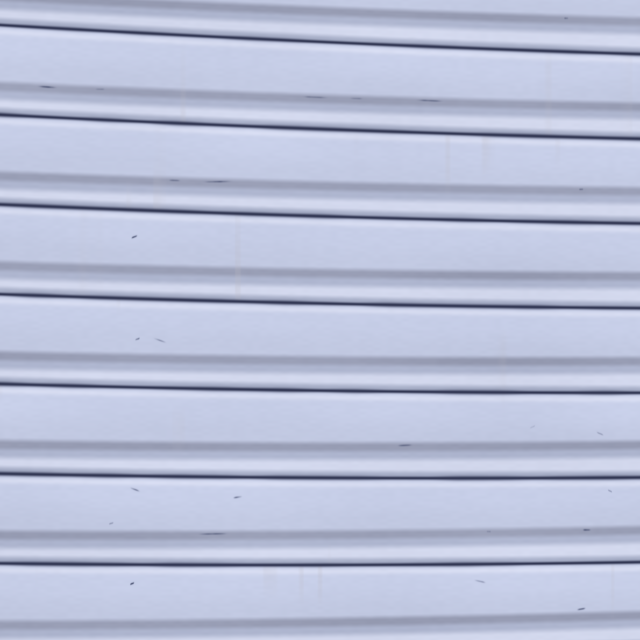
Give the GLSL for this texture, as a WebGL 2 fragment shader.

```glsl
#version 300 es
precision highp float;
// Pale lavender roller shutter: tilted slats with grooves, dark seams and scuffs.

uniform vec2 u_resolution;
out vec4 fragColor;

// Slat layout, measured down from the top edge (left value, right value)
const vec2 FIRST_SEAM = vec2(0.0391, 0.0846);
const vec2 PITCH = vec2(0.1402, 0.1323);
const float BOW = 0.0035;
const vec2 GROOVE_START = vec2(0.635, 0.575);
const float SEAM_WIDTH = 0.023;
const int SCUFFS = 26;

const vec3 PANEL = vec3(0.78, 0.81, 0.91);
const vec3 HIGHLIGHT = vec3(0.85, 0.87, 0.95);
const vec3 LIP = vec3(0.68, 0.71, 0.81);
const vec3 GROOVE = vec3(0.58, 0.60, 0.69);
const vec3 SEAM = vec3(0.18, 0.20, 0.31);
const vec3 SCUFF = vec3(0.32, 0.35, 0.47);
const vec3 STAIN = vec3(0.74, 0.73, 0.76);

float hash(vec2 p) {
    return fract(sin(dot(p, vec2(127.1, 311.7))) * 43758.5453);
}

float noise(vec2 p) {
    vec2 i = floor(p);
    vec2 f = fract(p);
    f = f * f * (3.0 - 2.0 * f);
    return mix(mix(hash(i), hash(i + vec2(1.0, 0.0)), f.x),
               mix(hash(i + vec2(0.0, 1.0)), hash(i + vec2(1.0, 1.0)), f.x), f.y);
}

float bump(float x, float center, float width) {
    float d = (x - center) / width;
    return exp(-d * d);
}

// Shading across one slat; v runs from its upper seam (0) to the next (1)
vec3 slatColor(float v, float groove, float depth) {
    vec3 color = mix(PANEL, HIGHLIGHT, 0.85 * bump(v, 0.075, 0.035));
    color = mix(color, PANEL * 0.97, smoothstep(0.2, 0.55, v));
    color = mix(color, GROOVE, depth * smoothstep(groove - 0.04, groove + 0.035, v));
    color = mix(color, LIP, smoothstep(groove + 0.06, groove + 0.13, v));
    color = mix(color, HIGHLIGHT, 0.85 * smoothstep(groove + 0.15, groove + 0.24, v));
    return mix(color, LIP * 0.97, smoothstep(0.89, 0.96, v));
}

// Short dark marks, half of them lying along the groove edge
float scuffMask(float x, float phase, float pitch, float groove) {
    float mask = 0.0;
    for (int i = 0; i < SCUFFS; i++) {
        float id = float(i);
        float row = floor(hash(vec2(id, 1.0)) * 8.0) - 1.0;
        float along = hash(vec2(id, 2.0));
        bool onGroove = hash(vec2(id, 3.0)) < 0.5;
        float across = onGroove ? groove + 0.03 : 0.15 + 0.4 * hash(vec2(id, 4.0));
        vec2 d = vec2(x - along, (phase - row - across) * pitch);
        d.y += d.x * (hash(vec2(id, 5.0)) - 0.5) * (onGroove ? 0.1 : 0.9);
        float size = hash(vec2(id, 6.0));
        float halfLength = mix(0.003, onGroove ? 0.02 : 0.008, size * size);
        float ragged = 0.35 + 0.65 * noise(vec2(x * 160.0, id));
        float mark = exp(-pow(d.x / halfLength, 4.0) - pow(d.y / 0.0016, 2.0));
        mask = max(mask, mark * ragged * mix(0.2, 0.95, hash(vec2(id, 7.0))));
    }
    return mask;
}

void main() {
    vec2 uv = gl_FragCoord.xy / u_resolution;
    float down = 1.0 - uv.y;

    // Seams fan slightly toward the left and sag in the middle
    float pitch = mix(PITCH.x, PITCH.y, uv.x);
    float seamTop = mix(FIRST_SEAM.x, FIRST_SEAM.y, uv.x) + BOW * 4.0 * uv.x * (1.0 - uv.x);
    float phase = (down - seamTop) / pitch;
    float row = floor(phase);
    float v = phase - row;

    float groove = mix(GROOVE_START.x, GROOVE_START.y, uv.x) + 0.015 * (hash(vec2(row, 8.0)) - 0.5);
    float depth = 0.86 + 0.14 * noise(vec2(uv.x * 4.0, row * 7.0));
    vec3 color = slatColor(v, groove, depth);

    // Faint vertical stains and soft uneven paint
    float streak = smoothstep(0.72, 0.95, noise(vec2(uv.x * 70.0, row * 3.0 + 0.5)));
    streak *= smoothstep(0.5, 0.8, noise(vec2(uv.x * 6.0, down * 9.0)));
    color = mix(color, STAIN, 0.25 * streak);
    color += 0.02 * (noise(uv * vec2(5.0, 14.0)) - 0.5);
    color += 0.012 * (noise(uv * vec2(90.0, 220.0)) - 0.5);

    // Scuffs, then the dark gap between slats
    color = mix(color, SCUFF, scuffMask(uv.x, phase, pitch, groove));
    float seamDistance = min(v, 1.0 - v);
    float width = SEAM_WIDTH * (0.85 + 0.3 * noise(vec2(uv.x * 18.0, floor(phase + 0.5) * 5.0)));
    color = mix(color, SEAM, 0.97 * bump(seamDistance, 0.0, width));

    fragColor = vec4(clamp(color, 0.0, 1.0), 1.0);
}
```
